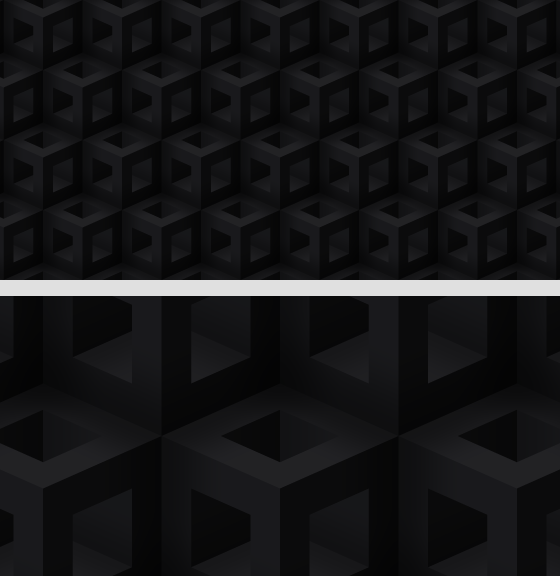
Top, the full canvas; bottom, a detail of the centre.
Give the GLSL for this pattern, as a Shadertoy shader.

```glsl
#define HALF_WIDTH 0.141
#define ROW_STEP 0.25
#define SLOPE 0.0625
#define HOLE_HALF 0.25
#define OCCLUSION 0.42
#define SAMPLES 4
#define TOP_COLOR vec3(0.132, 0.132, 0.143)
#define LEFT_COLOR vec3(0.098, 0.099, 0.109)
#define RIGHT_COLOR vec3(0.043, 0.043, 0.046)

const float EDGE = ROW_STEP - SLOPE;

// Darkening toward the two inner creases, which lie at 1 on each face axis
float creaseShade(vec2 face) {
    vec2 open = smoothstep(0.0, 0.55, 1.0 - face);
    vec2 shade = mix(vec2(1.0 - OCCLUSION), vec2(1.0), open);
    return shade.x * shade.y;
}

bool insideHole(vec2 face) {
    vec2 d = abs(face - 0.5);
    return max(d.x, d.y) < HOLE_HALF;
}

vec3 topFace(float u, float y) {
    vec2 face = 0.5 * (y / SLOPE + vec2(u, -u));
    if (!insideHole(face)) return TOP_COLOR * creaseShade(face);
    // Two walls meet below the rear corner of the hole
    vec3 wall = u < 0.0 ? RIGHT_COLOR : LEFT_COLOR;
    return wall * mix(0.72, 0.92, smoothstep(0.0, 0.5, abs(u)));
}

vec3 sideFace(float u, float y) {
    float side = abs(u);
    vec2 face = vec2(side, (SLOPE * side - y) / EDGE);
    bool isLeft = u < 0.0;
    if (!insideHole(face))
        return (isLeft ? LEFT_COLOR : RIGHT_COLOR) * creaseShade(face);
    // A floor wedge rises from the outer lower corner of the hole
    float far = 0.5 + HOLE_HALF;
    float seam = far - (far - face.x) * 2.0 * SLOPE / EDGE;
    float depth = face.y - seam;
    if (depth > 0.0)
        return TOP_COLOR * mix(0.68, 0.92, smoothstep(0.0, 0.3, depth));
    vec3 wall = isLeft ? RIGHT_COLOR : LEFT_COLOR;
    return wall * mix(0.68, 0.9, smoothstep(0.0, 0.35, -depth));
}

vec3 cubes(vec2 p) {
    // Staggered rows; height is measured from the lowest cube corner
    float row = floor(p.y / ROW_STEP);
    float height = p.y - row * ROW_STEP;
    float u = mod(p.x / HALF_WIDTH + row, 2.0) - 1.0;

    // Points under the slanted lower edges belong to the row below
    if (height < SLOPE * abs(u)) {
        height += ROW_STEP;
        u -= u < 0.0 ? -1.0 : 1.0;
    }
    float y = height - EDGE;
    return y > SLOPE * abs(u) ? topFace(u, y) : sideFace(u, y);
}

void mainImage(out vec4 fragColor, in vec2 fragCoord) {
    // Average a grid of samples to smooth the edges
    vec3 color = vec3(0.0);
    for (int i = 0; i < SAMPLES; i++)
        for (int j = 0; j < SAMPLES; j++) {
            vec2 offset = (vec2(i, j) + 0.5) / float(SAMPLES) - 0.5;
            vec2 p = (fragCoord + offset - 0.5 * iResolution.xy) / iResolution.y;
            color += cubes(p);
        }
    fragColor = vec4(color / float(SAMPLES * SAMPLES), 1.0);
}
```
